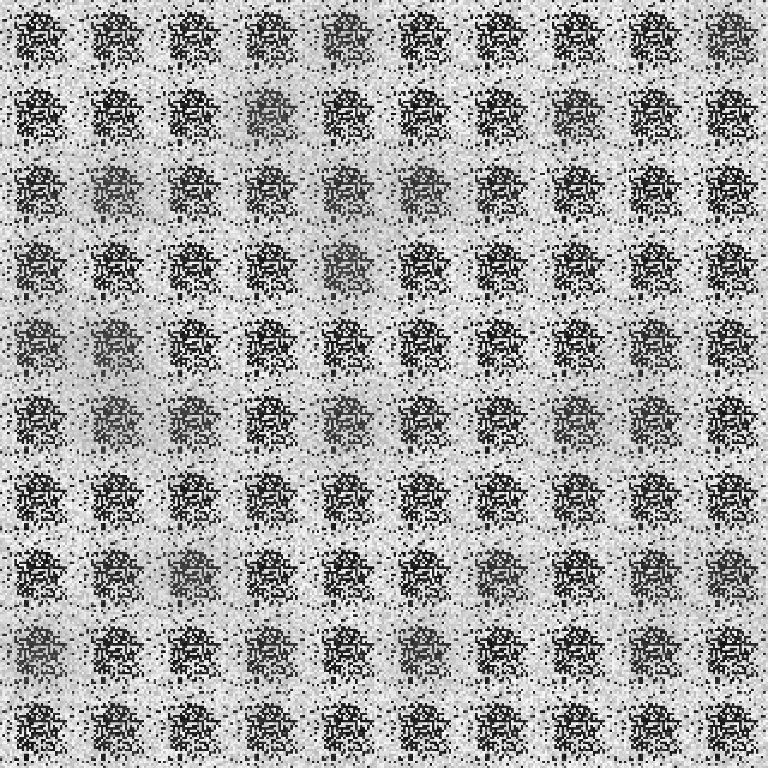
A WebGL 1 fragment shader for this pattern:

```glsl
precision highp float;
// Ten by ten ragged blots stippled in dark ink on grainy pale grey paper.
// One hashed dot layout, densest at the tile centre, repeats in every tile;
// wrapping noise adds paper grain, stray dots and soft faded patches.

uniform vec2 u_resolution;

const float TILES = 10.0;  // repeats across and down
const float DOTS = 32.0;   // dot cells along one tile

float hash(vec2 p) {
  vec3 q = fract(vec3(p.xyx) * 0.1031);
  q += dot(q, q.yzx + 33.33);
  return fract((q.x + q.y) * q.z);
}

// Grey level of one dot cell: ink or paper
float cellTone(vec2 cell) {
  cell = mod(cell, TILES * DOTS);
  vec2 local = mod(cell, DOTS);
  vec2 p = (local + 0.5) / DOTS - 0.5;

  // Dense core, looser fringe, sparse dots in the gaps
  vec2 a = abs(p * vec2(1.06, 0.96));
  float r = pow(dot(a * a, a), 1.0 / 3.0);
  float core = smoothstep(0.41, 0.23, r);
  float density = 0.055 + 0.09 * smoothstep(0.54, 0.36, r) + 0.43 * core;

  // Ragged clumps shared by all tiles, and slight changes between tiles
  density += 0.22 * core * (hash(floor(local / 4.0) + 37.0) - 0.5);
  density += 0.04 * (hash(cell + 71.0) - 0.5);
  float ink = smoothstep(-0.025, 0.025, density - hash(local + 217.0));

  float paper = 0.865 + 0.25 * (hash(cell + 311.0) - 0.5);
  float dark = 0.05 + 0.14 * hash(cell + 547.0);
  return mix(paper, dark, ink);
}

// Blend neighbouring cells across a narrow band for smooth dot edges
float stipple(vec2 p) {
  vec2 base = floor(p - 0.5);
  vec2 w = clamp((fract(p - 0.5) - 0.5) / 0.16 + 0.5, 0.0, 1.0);
  float low = mix(cellTone(base), cellTone(base + vec2(1.0, 0.0)), w.x);
  float high = mix(cellTone(base + vec2(0.0, 1.0)), cellTone(base + 1.0), w.x);
  return mix(low, high, w.y);
}

// Fading strength of a tile: most are crisp, a few are worn
float tileWear(vec2 tile) {
  return pow(hash(mod(tile, TILES) + 129.0), 4.0);
}

// Wear eased between tile centres, wrapping at the canvas edge
float wear(vec2 p) {
  vec2 base = floor(p - 0.5);
  vec2 w = smoothstep(0.0, 1.0, fract(p - 0.5));
  float low = mix(tileWear(base), tileWear(base + vec2(1.0, 0.0)), w.x);
  float high = mix(tileWear(base + vec2(0.0, 1.0)), tileWear(base + 1.0), w.x);
  return mix(low, high, w.y);
}

void main() {
  vec2 uv = gl_FragCoord.xy / u_resolution;
  float tone = stipple(uv * TILES * DOTS);

  // Worn patches lose contrast towards mid grey
  tone = mix(tone, 0.56, 0.32 * wear(uv * TILES));
  gl_FragColor = vec4(vec3(tone), 1.0);
}
```
